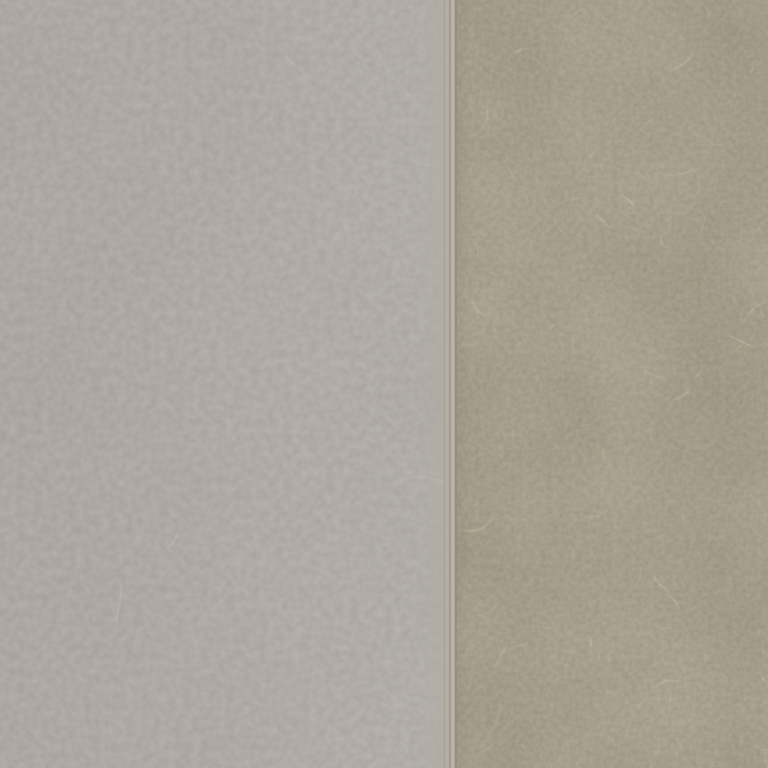
Write a Shadertoy shader that draws this texture.

```glsl
// Two upright panels: smooth grey grained plaster on the left and worn tan
// paper on the right, joined by a thin ridged seam. Gradient noise gives the
// grain and stains; a jittered grid scatters pale curved fibres.

const float SEAM_X = 0.5925;

vec2 hash2(vec2 cell) {
    vec3 q = fract(cell.xyx * vec3(0.1031, 0.1030, 0.0973));
    q += dot(q, q.yzx + 33.33);
    return fract((q.xx + q.yz) * q.zy);
}

vec2 gradientAt(vec2 cell) {
    float angle = 6.2832 * hash2(cell).x;
    return vec2(cos(angle), sin(angle));
}

// Gradient noise, roughly -0.7 to 0.7
float gradientNoise(vec2 p) {
    vec2 i = floor(p), f = fract(p);
    vec2 u = f * f * f * (f * (f * 6.0 - 15.0) + 10.0);
    vec2 e = vec2(1.0, 0.0);
    float low = mix(dot(gradientAt(i), f),
                    dot(gradientAt(i + e), f - e), u.x);
    float high = mix(dot(gradientAt(i + e.yx), f - e.yx),
                     dot(gradientAt(i + 1.0), f - 1.0), u.x);
    return mix(low, high, u.y);
}

float fbm(vec2 p, int octaves) {
    float sum = 0.0, amp = 0.5;
    for (int i = 0; i < octaves; i++) {
        sum += amp * gradientNoise(p);
        p = mat2(1.6, 1.2, -1.2, 1.6) * p + 7.3;
        amp *= 0.5;
    }
    return sum;
}

// Soft vertical line
float line(float x, float center, float halfWidth, float blur) {
    return 1.0 - smoothstep(halfWidth - blur, halfWidth + blur, abs(x - center));
}

float softSpot(vec2 p, vec2 center, float radius) {
    vec2 d = (p - center) / radius;
    return exp(-dot(d, d));
}

// Short bent fibres scattered one per grid cell, kept with a given chance
float fibres(vec2 p, float cells, float chance, float blur) {
    vec2 g = p * cells, home = floor(g);
    float cover = 0.0;
    for (int j = -1; j <= 1; j++)
    for (int i = -1; i <= 1; i++) {
        vec2 cell = home + vec2(i, j);
        vec2 place = hash2(cell + 17.0), form = hash2(cell + 53.0);
        vec2 d = g - cell - place;
        float angle = 3.1416 * form.x;
        d = mat2(cos(angle), -sin(angle), sin(angle), cos(angle)) * d;
        float reach = mix(0.12, 0.42, form.y);
        d.y += (place.x - 0.5) * 2.5 * d.x * d.x;
        float along = 1.0 - smoothstep(reach * 0.5, reach, abs(d.x));
        float across = 1.0 - smoothstep(0.0, blur * cells, abs(d.y));
        float kept = step(hash2(cell + 91.0).x, chance);
        cover = max(cover, kept * along * across * mix(0.4, 1.0, place.y));
    }
    return cover;
}

vec3 greyPlaster(vec2 p) {
    vec3 color = mix(vec3(0.677, 0.656, 0.632), vec3(0.692, 0.677, 0.651),
                     smoothstep(0.0, 0.58, p.x));
    float calm = 1.0 - 0.75 * smoothstep(0.53, 0.58, p.x);
    float grain = gradientNoise(p * 92.0) + 0.6 * gradientNoise(p * 163.0 + 9.0);
    color += 0.034 * calm * grain;
    color += 0.014 * fbm(p * 5.0, 3);
    color += 0.035 * fibres(p + 3.0, 9.0, 0.10, 0.003);
    return color;
}

vec3 tanPaper(vec2 p) {
    vec3 color = vec3(0.642, 0.613, 0.541);
    float stain = fbm(p * 7.0 + 4.0, 4);
    float wear = softSpot(p, vec2(0.79, 0.77), 0.12)
               + softSpot(p, vec2(0.83, 0.51), 0.06)
               + softSpot(p, vec2(0.66, 0.57), 0.07)
               + softSpot(p, vec2(0.83, 0.16), 0.13);
    color += 0.055 * stain + 0.014 * wear * vec3(1.0, 1.0, 1.05);
    float grain = gradientNoise(p * 128.0) + 0.8 * gradientNoise(p * 215.0 + 5.0);
    color += 0.034 * grain;
    float scratch = fibres(p, 16.0, 0.28, 0.0028)
                  + 0.7 * fibres(p + 5.0, 29.0, 0.22 + 0.2 * wear, 0.0022);
    color += scratch * vec3(0.060, 0.058, 0.054);
    color -= 0.022 * (1.0 - smoothstep(SEAM_X, SEAM_X + 0.022, p.x));
    return color;
}

// Pale double ridge with a narrow groove between
vec3 addSeam(vec3 color, float x, float blur) {
    color = mix(color, vec3(0.655, 0.635, 0.590), 0.75 * line(x, 0.579, 0.0015, blur));
    color = mix(color, vec3(0.710, 0.685, 0.640), 0.85 * line(x, 0.5822, 0.0022, blur));
    color = mix(color, vec3(0.630, 0.602, 0.550), 0.85 * line(x, 0.5860, 0.0014, blur));
    color = mix(color, vec3(0.740, 0.710, 0.655), 0.90 * line(x, 0.5897, 0.0021, blur));
    return mix(color, vec3(0.570, 0.535, 0.465), 0.65 * line(x, 0.5935, 0.0014, blur));
}

void mainImage(out vec4 fragColor, in vec2 fragCoord) {
    vec2 p = fragCoord / iResolution.xy;
    float blur = max(0.75 / iResolution.x, 0.001);
    float side = smoothstep(SEAM_X - blur, SEAM_X + blur, p.x);
    vec3 color = mix(greyPlaster(p), tanPaper(p), side);
    fragColor = vec4(addSeam(color, p.x, blur), 1.0);
}
```
